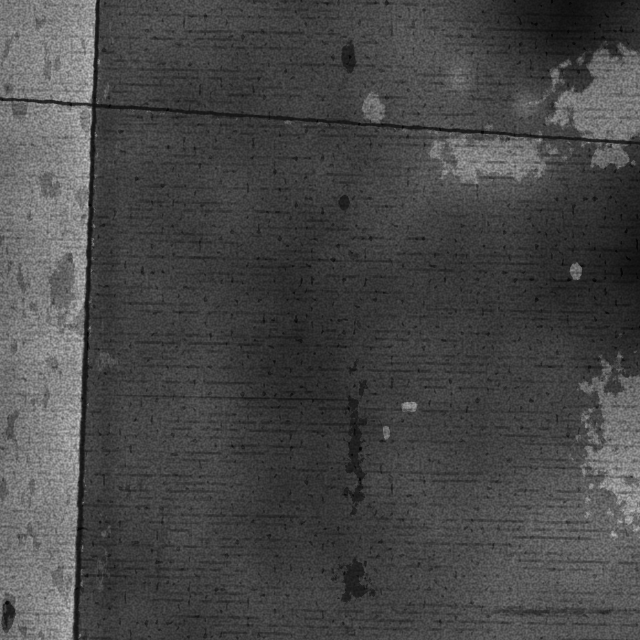
A three.js fragment shader for this texture:

```glsl
varying vec2 vUv;

float cornerRamp(vec2 cell, vec2 offset) {
  vec3 h = fract(cell.xyx * vec3(0.1031, 0.103, 0.0973));
  h += dot(h, h.yzx + 33.33);
  float angle = 6.28318 * fract((h.x + h.y) * h.z);
  return dot(vec2(cos(angle), sin(angle)), offset);
}

float noise(vec2 p) {
  vec2 i = floor(p), f = fract(p), e = vec2(1.0, 0.0);
  vec2 w = f * f * f * (f * (f * 6.0 - 15.0) + 10.0);
  float low = mix(cornerRamp(i, f), cornerRamp(i + e, f - e), w.x);
  float high = mix(cornerRamp(i + e.yx, f - e.yx), cornerRamp(i + 1.0, f - 1.0), w.x);
  return 1.4 * mix(low, high, w.y);
}

float fbm(vec2 p) {
  float sum = 0.0, gain = 0.5;
  for (int i = 0; i < 5; i++) {
    sum += gain * noise(p);
    p = mat2(1.6, 1.2, -1.2, 1.6) * p + 7.3;
    gain *= 0.55;
  }
  return sum;
}

float glow(vec2 p, vec2 center, vec2 radius) {
  vec2 d = (p - center) / radius;
  return exp(-dot(d, d));
}

float worn(vec2 p, vec2 center, vec2 radius, float ragged) {
  return smoothstep(-0.12, 0.16, 1.0 - length((p - center) / radius) + ragged);
}

float stroke(float d, float width) {
  return 1.0 - smoothstep(width * 0.4, width * 1.4, abs(d));
}

// Broken horizontal grooves
float grooves(vec2 p, float count) {
  float y = (p.y + 0.02 * p.x + 0.0012 * noise(p * vec2(14.0, 30.0))) * count;
  float row = floor(y) * 3.37 + 0.4;
  float line = 1.0 - smoothstep(0.06, 0.27, abs(fract(y) - 0.5));
  float spans = smoothstep(-0.45, 0.4, noise(vec2(p.x * 5.0, row)));
  return line * spans * smoothstep(-0.5, 0.3, noise(vec2(p.x * 55.0, row)));
}

float slabTone(vec2 p, float cloud) {
  float t = 0.258 + 0.09 * cloud;
  t += 0.035 * glow(p, vec2(0.25, 0.96), vec2(0.22, 0.13));
  t += 0.07 * glow(p, vec2(0.66, 0.9), vec2(0.12, 0.13));
  t += 0.11 * glow(p, vec2(0.88, 0.1), vec2(0.22, 0.18));
  t -= 0.055 * glow(p, vec2(0.47, 0.48), vec2(0.13, 0.4));
  t -= 0.17 * glow(p, vec2(0.89, 1.0), vec2(0.12, 0.12));
  return t - 0.17 * glow(p, vec2(1.03, 0.58), vec2(0.2, 0.17));
}

// Pale eroded areas with soft halos
float paleWear(vec2 p, float ragged) {
  float notch = 0.8 * glow(p, vec2(0.91, 0.875), vec2(0.022, 0.02));
  float w = 0.24 * worn(p, vec2(0.965, 0.85), vec2(0.1, 0.072), 0.7 * ragged - notch);
  w = max(w, 0.15 * worn(p, vec2(0.775, 0.757), vec2(0.09, 0.034), 1.1 * ragged));
  w = max(w, 0.19 * worn(p, vec2(1.0, 0.315), vec2(0.075, 0.12), 1.2 * ragged));
  w = max(w, 0.17 * worn(p, vec2(0.583, 0.832), vec2(0.022, 0.02), ragged));
  w = max(w, 0.2 * worn(p, vec2(0.955, 0.753), vec2(0.035, 0.014), 1.4 * ragged));
  w = max(w, 0.27 * worn(p, vec2(0.638, 0.364), vec2(0.013, 0.008), ragged));
  w = max(w, 0.2 * worn(p, vec2(0.603, 0.322), vec2(0.005, 0.01), ragged));
  w = max(w, 0.28 * worn(p, vec2(0.9, 0.577), vec2(0.008, 0.013), ragged));
  w += 0.15 * glow(p, vec2(0.78, 0.735), vec2(0.1, 0.05));
  w += 0.16 * glow(p, vec2(0.822, 0.835), vec2(0.02, 0.018));
  w += 0.12 * glow(p, vec2(0.718, 0.877), vec2(0.018, 0.022));
  return w + 0.07 * glow(p, vec2(0.98, 0.2), vec2(0.09, 0.15));
}

// Dark spots along one upright trail
float darkTrail(vec2 p, float ragged) {
  float m = worn(p, vec2(0.557, 0.3), vec2(0.017, 0.105), 2.0 * ragged - 0.3);
  m = max(m, worn(p, vec2(0.549, 0.09), vec2(0.022, 0.03), 1.8 * ragged - 0.15));
  m = max(m, worn(p, vec2(0.546, 0.912), vec2(0.01, 0.022), ragged));
  m = max(m, worn(p, vec2(0.538, 0.683), vec2(0.008, 0.01), ragged));
  float column = glow(p, vec2(0.555, p.y), vec2(0.025, 1.0));
  return max(m, 0.6 * column * smoothstep(0.22, 0.36, ragged));
}

void main() {
  vec2 p = vUv;
  float cloud = fbm(p * 5.0 + 3.0);
  float ragged = fbm(p * vec2(42.0, 34.0) + 11.0);
  float streaks = fbm(p * vec2(34.0, 15.0) + 23.0);
  float wobble = 0.003 * fbm(p * 45.0);
  float seam = p.x - 0.117 - 0.035 * p.y + wobble;
  float crack = p.y - 0.846 + 0.07 * p.x + wobble;
  // Main slab
  float slab = slabTone(p, cloud) + paleWear(p, ragged);
  float border = glow(p, vec2(0.168, p.y), vec2(0.018, 1.0));
  slab += border * (0.14 * smoothstep(0.2, 0.38, streaks) - 0.035);
  slab = mix(slab, 0.11, 0.85 * darkTrail(p, ragged));
  slab -= 0.1 * smoothstep(0.34, 0.48, streaks) * (1.0 - smoothstep(0.18, 0.3, p.x));
  // Pale side strip
  float strip = 0.5 + 0.12 * cloud + 0.06 * streaks + 0.13 * exp(-abs(seam) / 0.035);
  strip -= 0.05 * (1.0 - smoothstep(0.0, 0.06, p.x)) + 0.15 * smoothstep(0.18, 0.34, streaks);
  strip -= 0.13 * worn(p, vec2(0.101, 0.545), vec2(0.017, 0.06), 1.3 * ragged);
  strip -= 0.2 * worn(p, vec2(0.012, 0.036), vec2(0.009, 0.02), ragged);
  float onSlab = smoothstep(-0.0015, 0.0015, seam);
  float tone = mix(strip, slab, onSlab);
  // Grooves, long scratch and low dark streak
  tone *= 1.0 - mix(0.17, 0.3, onSlab) * grooves(p, 82.0);
  float span = smoothstep(0.15, 0.2, p.x) * (1.0 - smoothstep(0.5, 0.58, p.x));
  tone -= 0.06 * span * stroke(p.y - 0.386 + 0.02 * p.x, 0.0016);
  float streak = stroke(p.y - 0.044 + 2.0 * wobble, 0.004) * (0.7 + ragged);
  tone -= 0.15 * smoothstep(0.74, 0.79, p.x) * streak;
  // Joints with chipped, lighter rims
  float chips = smoothstep(0.1, 0.35, fbm(p * 75.0));
  tone += 0.22 * chips * (stroke(seam - 0.005, 0.004) + 0.6 * stroke(crack + 0.005, 0.003));
  tone = mix(tone, 0.07, 0.9 * stroke(seam - 0.001, 0.0049 - 0.0015 * p.y));
  tone = mix(tone, 0.07, 0.85 * stroke(crack, 0.0028 + 0.0015 * ragged));
  // Mineral grain and pits
  float grain = noise(p * 290.0) + 0.65 * noise(p * vec2(150.0, 190.0));
  tone *= 1.0 + 0.25 * grain;
  tone -= 0.09 * smoothstep(0.42, 0.7, noise(p * vec2(120.0, 95.0) + 41.0));
  gl_FragColor = vec4(vec3(clamp(tone, 0.025, 0.88)), 1.0);
}
```
